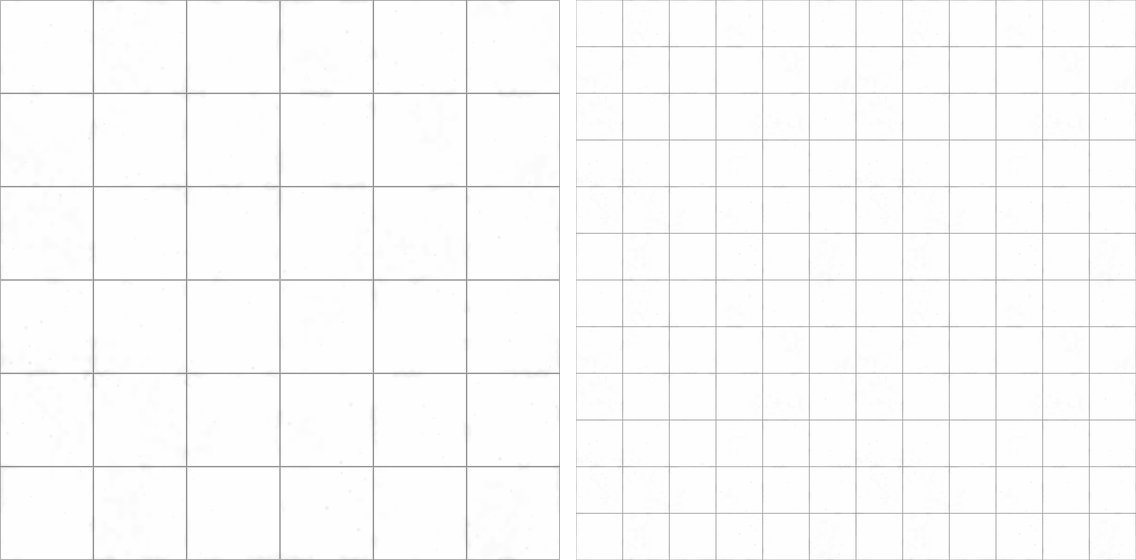
Left: one tile. Right: repeated 2 by 2.
This pattern is drawn by a WebGL 1 fragment shader. Its source:

```glsl
precision highp float;

// White square tiles in a 6 by 6 grid, parted by hairline dark joints.
// Joints are filtered analytically; wrapped noise adds faint grime along
// the tile edges, pale clouds inside them and a few scattered specks.

uniform vec2 u_resolution;

const float TILES = 6.0;            // repeats across and down
const float JOINT_WIDTH = 0.0013;   // in canvas units
const float JOINT_INK = 0.82;       // darkness of a joint
const float FILTER_PIXELS = 1.1;    // radius of the smoothing tent
const float GRIME_REACH = 0.011;    // how far stains creep from a joint
const float GRIME_DEPTH = 0.055;
const float CLOUD_DEPTH = 0.014;
const float SPECK_CELLS = 30.0;     // scatter grid across the canvas
const float SPECK_CHANCE = 0.17;
const float SPECK_DEPTH = 0.06;
const vec3 TILE_COLOR = vec3(0.998);

float hash(vec2 p, float seed) {
    vec3 q = fract(vec3(p.xyx + seed * 7.31) * vec3(0.1031, 0.1030, 0.0973));
    q += dot(q, q.yzx + 33.33);
    return fract((q.x + q.y) * q.z);
}

// Value noise that wraps after a whole number of cells.
float wrapNoise(vec2 uv, float cells, float seed) {
    vec2 p = uv * cells;
    vec2 i = floor(p);
    vec2 f = fract(p);
    f = f * f * (3.0 - 2.0 * f);
    vec2 a = mod(i, cells);
    vec2 b = mod(i + 1.0, cells);
    return mix(mix(hash(a, seed), hash(vec2(b.x, a.y), seed), f.x),
               mix(hash(vec2(a.x, b.y), seed), hash(b, seed), f.x), f.y);
}

// Running integral of a unit-area tent of radius 1.
vec2 tentIntegral(vec2 x) {
    x = clamp(x, -1.0, 1.0);
    return 0.5 + x - 0.5 * x * abs(x);
}

// Distance to the nearest joint along each axis.
vec2 jointDistance(vec2 uv) {
    return abs(fract(uv * TILES + 0.5) - 0.5) / TILES;
}

float joints(vec2 distance2, vec2 pixel) {
    vec2 radius = FILTER_PIXELS * pixel;
    vec2 halfWidth = vec2(0.5 * JOINT_WIDTH);
    vec2 cover = tentIntegral((distance2 + halfWidth) / radius)
               - tentIntegral((distance2 - halfWidth) / radius);
    return max(cover.x, cover.y);
}

// Broken stains hugging the tile edges.
float grime(vec2 uv, float edge) {
    float patches = smoothstep(0.52, 0.85, wrapNoise(uv, 31.0, 1.0));
    float ragged = wrapNoise(uv, 110.0, 2.0);
    float reach = GRIME_REACH * (0.35 + 0.9 * ragged);
    return patches * (1.0 - smoothstep(0.3 * reach, reach, edge))
         * (0.4 + 0.6 * wrapNoise(uv, 160.0, 3.0));
}

// Barely visible mottling in a few areas.
float clouds(vec2 uv) {
    float area = smoothstep(0.5, 0.9, wrapNoise(uv, 9.0, 4.0));
    return area * smoothstep(0.45, 0.9, wrapNoise(uv, 75.0, 5.0));
}

// At most one small soft dot per scatter cell.
float specks(vec2 uv, float pixel) {
    vec2 p = uv * SPECK_CELLS;
    vec2 cell = mod(floor(p), SPECK_CELLS);
    vec2 center = 0.2 + 0.6 * vec2(hash(cell, 6.0), hash(cell, 7.0));
    float size = hash(cell, 8.0);
    float radius = mix(0.0012, 0.0034, size * size);
    float dist = length(fract(p) - center) / SPECK_CELLS;
    float soft = 0.6 * pixel + 0.3 * radius;
    float dot1 = 1.0 - smoothstep(radius - soft, radius + soft, dist);
    float present = step(hash(cell, 9.0), SPECK_CHANCE);
    return present * dot1 * mix(0.25, 1.0, hash(cell, 10.0));
}

void main() {
    vec2 pixel = 1.0 / u_resolution;
    vec2 uv = gl_FragCoord.xy * pixel;
    vec2 toJoint = jointDistance(uv);

    // Wear on the tile face
    float wear = GRIME_DEPTH * grime(uv, min(toJoint.x, toJoint.y))
               + CLOUD_DEPTH * clouds(uv)
               + SPECK_DEPTH * specks(uv, max(pixel.x, pixel.y));
    vec3 color = TILE_COLOR - wear;

    // Joints on top
    color *= 1.0 - JOINT_INK * joints(toJoint, pixel);
    gl_FragColor = vec4(color, 1.0);
}
```
